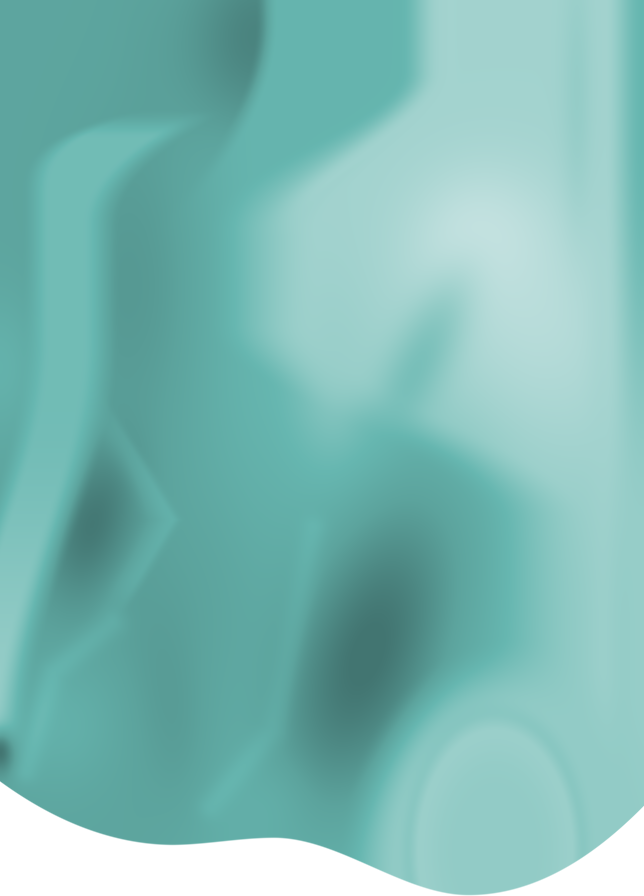
Give the GLSL for this background, as a WebGL 2 fragment shader.

```glsl
#version 300 es
precision highp float;
// Soft folds of teal silk with pale highlights, cut by a white wave along the bottom.
uniform vec2 u_resolution;
out vec4 fragColor;

const vec3 DEEP = vec3(0.26, 0.46, 0.445);
const vec3 SHADE = vec3(0.36, 0.64, 0.615);
const vec3 TEAL = vec3(0.40, 0.715, 0.69);
const vec3 MIST = vec3(0.58, 0.80, 0.78);
const vec3 PALE = vec3(0.78, 0.89, 0.885);
const vec3 WHITE = vec3(1.0);

float sq(float v) { return v * v; }

// Smooth rise from 0 at a to 1 at b, in either direction.
float ramp(float a, float b, float v) {
  float t = clamp((v - a) / (b - a), 0.0, 1.0);
  return t * t * (3.0 - 2.0 * t);
}

// Soft ellipse whose vertical axis leans right by an angle.
float blob(vec2 p, vec2 center, vec2 radius, float lean) {
  vec2 d = p - center;
  float c = cos(lean), s = sin(lean);
  d = vec2(c * d.x - s * d.y, s * d.x + c * d.y) / radius;
  return exp(-dot(d, d));
}

// Bright fold with its own falloff on each side.
float crest(float d, float leftWidth, float rightWidth) {
  return exp(-sq(d / (d < 0.0 ? leftWidth : rightWidth)));
}

float segment(vec2 p, vec2 a, vec2 b) {
  vec2 d = b - a;
  return length(p - a - d * clamp(dot(p - a, d) / dot(d, d), 0.0, 1.0));
}

vec3 palette(float t) {
  vec3 c = mix(DEEP, SHADE, clamp(t / 0.3, 0.0, 1.0));
  c = mix(c, TEAL, clamp((t - 0.3) / 0.2, 0.0, 1.0));
  c = mix(c, MIST, clamp((t - 0.5) / 0.25, 0.0, 1.0));
  return mix(c, PALE, clamp((t - 0.75) / 0.25, 0.0, 1.0));
}

// Pale cloth on the right, with its folds and shadows.
float paleCloth(vec2 p, float tone) {
  float fold = mix(0.325, 0.49, ramp(0.74, 0.92, p.y));
  float width = mix(0.065, 0.03, ramp(0.78, 0.92, p.y));
  float edge = fold - 0.5 * width + 0.3 * ramp(0.64, 0.42, p.y);
  float fill = mix(0.74, 0.82, ramp(0.3, 0.6, p.y));
  tone = mix(tone, fill, ramp(edge - width, edge + width, p.x));
  tone = mix(tone, 0.77, 0.8 * blob(p, vec2(0.375, 0.59), vec2(0.05, 0.11), 0.0));
  tone = mix(tone, 0.84, 0.6 * crest(p.x - fold, 0.022, 0.012) * ramp(0.73, 0.8, p.y));
  tone = mix(tone, 0.92, blob(p, vec2(0.6, 0.645), vec2(0.1, 0.12), 0.0));
  tone = mix(tone, 1.0, blob(p, vec2(0.535, 0.73), vec2(0.075, 0.08), 0.4));
  tone = mix(tone, 0.58, 0.85 * blob(p, vec2(0.465, 0.59), vec2(0.033, 0.1), 0.46));
  tone = mix(tone, 0.72, 0.7 * blob(p, vec2(0.645, 0.9), vec2(0.018, 0.14), 0.0));
  tone = mix(tone, 0.82, 0.5 * crest(p.x - 0.673, 0.018, 0.018));
  return mix(tone, mix(0.76, 0.5, ramp(0.4, 0.85, p.y)), ramp(0.675, 0.717, p.x));
}

// Upper dark lobe, shaded panel and the curved pillar at the left.
float leftFolds(vec2 p, float tone) {
  float lobeEdge = 0.303 - 2.2 * sq(max(0.98 - p.y, 0.0));
  float lobe = ramp(lobeEdge + 0.008, lobeEdge - 0.018, p.x);
  tone = mix(tone, 0.05, 0.9 * lobe * blob(p, vec2(0.285, 0.96), vec2(0.09, 0.13), 0.1));
  tone = mix(tone, 0.47, 0.9 * blob(p, vec2(0.0, 0.59), vec2(0.05, 0.08), 0.0));
  tone = mix(tone, 0.21, 0.8 * blob(p, vec2(0.145, 0.68), vec2(0.075, 0.17), 0.0));
  tone = mix(tone, 0.29, 0.85 * blob(p, vec2(0.2, 0.33), vec2(0.12, 0.16), 0.0));
  tone = mix(tone, 0.2, 0.6 * blob(p, vec2(0.19, 0.21), vec2(0.045, 0.14), -0.15));
  tone = mix(tone, 0.46, 0.8 * blob(p, vec2(0.07, 0.19), vec2(0.06, 0.07), 0.2));
  tone = mix(tone, 0.02, blob(p, vec2(0.103, 0.415), vec2(0.043, 0.085), 0.3));
  float bend = 0.192 - 0.6 * abs(p.y - 0.42);
  tone += 0.13 * crest(p.x - bend, 0.022, 0.008) * ramp(0.3, 0.36, p.y) * ramp(0.58, 0.46, p.y);
  float tail = min(segment(p, vec2(0.125, 0.305), vec2(0.06, 0.25)),
                   segment(p, vec2(0.06, 0.25), vec2(0.028, 0.14)));
  tone += 0.11 * exp(-sq(tail / 0.014));
  float left = 0.036 - 0.09 * ramp(0.62, 0.2, p.y) + 0.08 * pow(max(p.y - 0.78, 0.0) / 0.085, 3.0);
  float right = 0.022 + 0.1 * ramp(0.18, 0.62, p.y) + 0.05 * sq(max(p.y - 0.75, 0.0) / 0.08);
  float pillar = ramp(left - 0.012, left + 0.02, p.x) * ramp(right + 0.012, right - 0.03, p.x);
  pillar *= ramp(0.878, 0.845, p.y) * ramp(0.13, 0.2, p.y);
  tone = mix(tone, mix(0.76, 0.56, ramp(0.2, 0.55, p.y)), pillar);
  return mix(tone, 0.0, blob(p, vec2(0.0, 0.16), vec2(0.016, 0.024), 0.0));
}

// Leaning shadow in the lower middle and the dome beside it.
float lowerFolds(vec2 p, float tone) {
  tone = mix(tone, -0.02, blob(p, vec2(0.41, 0.27), vec2(0.085, 0.18), 0.34));
  tone = mix(tone, 0.42, 0.9 * blob(p, vec2(0.285, 0.09), vec2(0.05, 0.055), 0.6));
  float seam = min(segment(p, vec2(0.35, 0.41), vec2(0.318, 0.25)),
                   min(segment(p, vec2(0.318, 0.25), vec2(0.305, 0.185)),
                       segment(p, vec2(0.305, 0.185), vec2(0.235, 0.1))));
  tone += 0.09 * exp(-sq(seam / 0.014));
  float halo = length((p - vec2(0.575, 0.035)) / vec2(0.155, 0.2));
  tone = mix(tone, 0.74, ramp(1.28, 0.82, halo));
  float dome = length((p - vec2(0.553, 0.05)) / vec2(0.087, 0.137));
  tone += 0.04 * crest(dome - 0.98, 0.25, 0.05) - 0.05 * crest(dome - 1.12, 0.06, 0.1);
  return tone;
}

float waveHeight(float x) {
  float hill = 0.001 + 0.064 * ramp(0.523, 0.306, x) - 0.008 * ramp(0.306, 0.19, x);
  return hill + 0.071 * sq(max(1.0 - x / 0.195, 0.0)) + 0.098 * sq(max(x - 0.523, 0.0) / 0.194);
}

void main() {
  vec2 p = gl_FragCoord.xy / u_resolution * vec2(0.71875, 1.0);
  float tone = mix(0.32, 0.48, ramp(0.14, 0.29, p.x));
  tone = paleCloth(p, tone);
  tone = leftFolds(p, tone);
  tone = lowerFolds(p, tone);
  float pixel = 1.0 / u_resolution.y;
  float cloth = smoothstep(-pixel, pixel, p.y - waveHeight(p.x));
  fragColor = vec4(mix(WHITE, palette(tone), cloth), 1.0);
}
```
